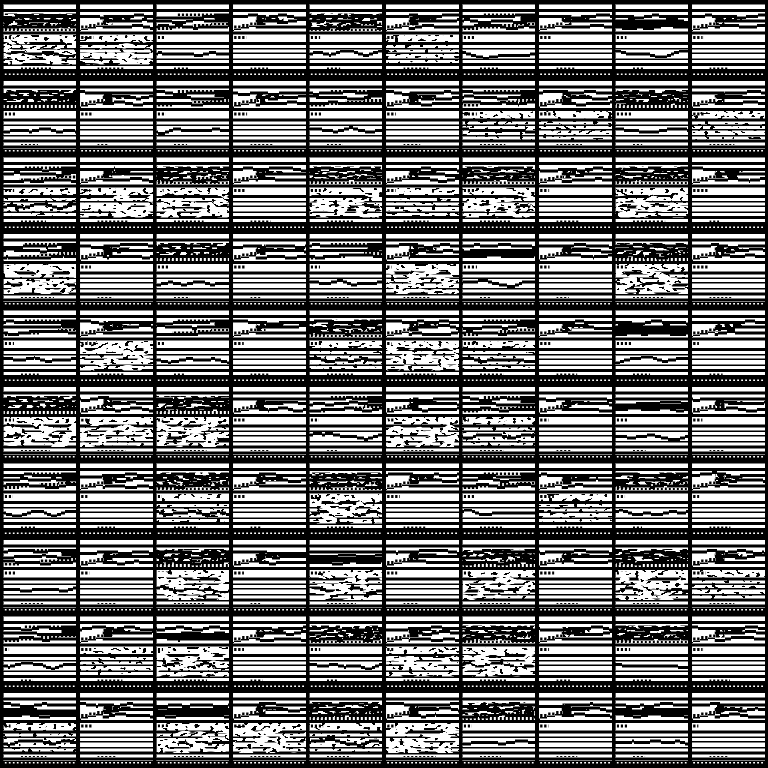
A three.js fragment shader for this pattern:

```glsl
varying vec2 vUv;

const float CANVAS = 512.0;
const float CELL = 51.0;
const float LINE_PITCH = 3.64;
const float DOT_PITCH = 2.667;
const vec3 PAPER = vec3(1.0);
const vec3 INK = vec3(0.0);

float hash(vec2 p) {
  p = fract(p * vec2(0.1731, 0.3179));
  p += dot(p, p.yx + 19.19);
  return fract((p.x + p.y) * p.x * 7.31);
}

vec2 gradient(vec2 corner) {
  float angle = 6.2832 * hash(corner + 3.7);
  return vec2(cos(angle), sin(angle));
}

float gradientNoise(vec2 p) {
  vec2 i = floor(p), f = fract(p);
  vec2 u = f * f * (3.0 - 2.0 * f);
  vec2 e = vec2(0.0, 1.0);
  float low = mix(dot(gradient(i), f), dot(gradient(i + e.yx), f - e.yx), u.x);
  float high = mix(dot(gradient(i + e), f - e), dot(gradient(i + 1.0), f - 1.0), u.x);
  return mix(low, high, u.y);
}

float band(float v, float low, float high, float soft) {
  return smoothstep(low - soft, low + soft, v) * (1.0 - smoothstep(high - soft, high + soft, v));
}

float box(vec2 p, vec2 low, vec2 high, float soft) {
  return band(p.x, low.x, high.x, soft) * band(p.y, low.y, high.y, soft);
}

float dashes(float x, float width, float soft) {
  return band(mod(x, DOT_PITCH), 0.5, 0.5 + width, soft);
}

// Ruled lines, wandering in whole steps
float ruledLines(vec2 q, float isOdd, float seed, float soft) {
  float ink = 0.0;
  for (int i = 1; i <= 12; i++) {
    float k = float(i);
    float top = floor(LINE_PITCH * k + 2.9);
    float thickness = (k > 7.5 && k < 10.5) ? 1.0 : 2.0;
    float busy = band(k, 1.5, 4.5, 0.1);
    float loose = band(k, 8.5, 9.5, 0.1) * (1.0 - isOdd);
    float amount = 0.7 + busy * 1.6 + loose * 3.5;
    float n = gradientNoise(vec2(q.x * 0.085, k * 3.37 + seed));
    float shift = floor(n * amount + 0.5);
    float line = band(q.y, top + shift, top + shift + thickness + loose, soft);
    if (i == 6) line *= band(q.x, 3.0, 10.0 + 8.0 * n, soft) * dashes(q.x, 1.5, soft);
    if (i == 3 || i == 4) line *= mix(1.0, smoothstep(17.0, 18.0, q.x), isOdd);
    ink = max(ink, line);
  }
  return ink;
}

// Stepped teeth on the left, a block and a tapering bar
float toothedBlock(vec2 q, float seed, float soft) {
  float edge = 19.0 - floor((q.x - 3.0) / 5.0);
  float teeth = box(q, vec2(2.0, edge - 2.0), vec2(18.0, edge), soft) * dashes(q.x, 1.5, soft);
  float rim = box(q, vec2(2.0, edge), vec2(18.0, edge + 1.0), soft);
  float block = box(q, vec2(18.0, 10.0), vec2(24.0, 17.0), soft);
  float bar = box(q, vec2(24.0, 12.0), vec2(36.0, 15.0), soft);
  float notch = smoothstep(0.18, 0.26, gradientNoise(q * vec2(0.35, 0.5) + seed));
  return max(max(teeth, rim), max(block, bar) * (1.0 - notch));
}

// Teeth rising to a block on the right, with slabs or scrambled streaks
float rightBlock(vec2 q, float variant, float seed, float soft) {
  float teeth = box(q, vec2(16.0, 9.0), vec2(42.0, 11.0), soft) * dashes(q.x, 1.6, soft);
  float block = box(q, vec2(41.0, 9.0), vec2(51.0, 14.0), soft);
  float edge = 19.0 - floor(q.x / 13.0);
  float stair = band(q.y, edge - 1.0, edge + 1.0, soft) * dashes(q.x, 1.7, soft);
  float slab = band(q.y, 14.0, 18.0, soft);
  float streak = gradientNoise(vec2(q.x * 0.23, q.y * 0.62) + seed);
  float scramble = smoothstep(-0.04, 0.04, streak) * band(q.y, 9.0, 19.0, soft);
  float fringe = band(q.y, 19.0, 21.0, soft) * dashes(q.x, 1.3, soft);
  if (variant < 0.28) return slab;
  if (variant > 0.65) return max(scramble, max(stair, fringe));
  return max(max(teeth, block), stair);
}

void main() {
  vec2 p = vec2(vUv.x, 1.0 - vUv.y) * CANVAS;
  float soft = 0.5 * fwidth(p.y);
  vec2 cell = floor(p / CELL);
  vec2 q = mod(p, CELL);
  float isOdd = mod(cell.x, 2.0);
  float variant = hash(cell + 11.0);
  float wear = hash(cell + 41.0);
  float seed = 40.0 * hash(cell + 73.0);

  float ink = ruledLines(q, isOdd, seed, soft);
  float motif = isOdd > 0.5 ? toothedBlock(q, seed, soft) : rightBlock(q, variant, seed, soft);
  ink = max(ink, motif);

  // Worn patches and stray flecks in the lower half
  float patchNoise = gradientNoise(vec2(q.x * 0.09, q.y * 0.24) + seed);
  float worn = smoothstep(0.0, 0.08, patchNoise) * band(q.y, 24.0, 43.0, soft);
  ink *= 1.0 - worn * step(0.72, wear);
  float flecks = smoothstep(0.22, 0.28, gradientNoise(vec2(q.x * 0.3, q.y * 0.55) + seed + 9.0));
  ink = max(ink, flecks * band(q.y, 23.0, 44.0, soft) * step(0.6, wear));
  float nubs = box(q, vec2(14.0, 45.0), vec2(20.0 + 16.0 * wear, 46.0), soft);
  ink = max(ink, nubs * dashes(q.x, 1.4, soft));

  // Dotted footer, header rule and upright dividers
  float footer = band(q.y, 48.0, 52.0, soft);
  float dots = band(q.y, 49.0, 50.0, soft) * dashes(q.x, 1.2, soft);
  ink = max(ink, footer) * (1.0 - dots);
  ink = max(ink, band(q.y, -1.0, 3.0, soft));
  ink = max(ink, band(q.x, -1.0, 2.4, soft));

  gl_FragColor = vec4(mix(PAPER, INK, ink), 1.0);
}
```
